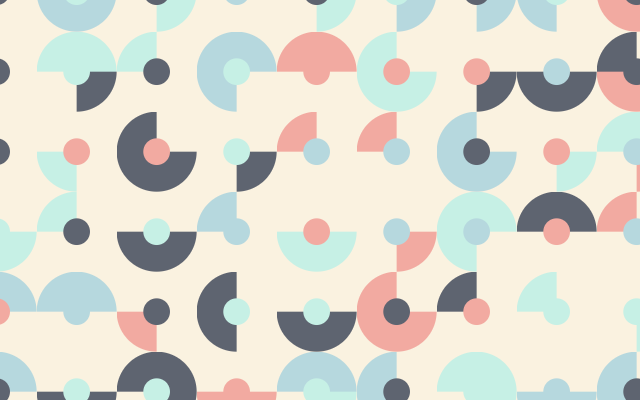
A WebGL 1 fragment shader for this pattern:

```glsl
precision highp float;

// A grid of pie-shaped discs on cream: each tile shows one to three quarters
// of a circle, sometimes a further quarter in a second colour, and a small dot.
// A hash per tile picks the quarters, their rotation and the colours.

uniform vec2 u_resolution;

const float ROWS = 5.0;                       // tiles over the canvas height
const vec2 GRID_ORIGIN = vec2(-0.042, 0.104); // centre of the first tile
const float DISC_RADIUS = 0.5;
const float DOT_RADIUS = 0.1667;

const vec3 CREAM = vec3(0.980, 0.949, 0.878);
const vec3 SLATE = vec3(0.370, 0.392, 0.440);
const vec3 CORAL = vec3(0.950, 0.667, 0.630);
const vec3 BLUE  = vec3(0.714, 0.847, 0.871);
const vec3 MINT  = vec3(0.776, 0.941, 0.898);

// Sineless hash of a tile; the salt gives independent values
float hash(vec2 tile, float salt) {
  vec3 p = fract(vec3(tile.xyx + salt * 17.0 + 3.0) * vec3(0.1031, 0.1030, 0.0973));
  p += dot(p, p.yzx + 33.33);
  return fract((p.x + p.y) * p.z);
}

// Coverage of the inside (negative side) of a signed distance
float coverage(float dist, float pixel) {
  return clamp(0.5 - dist / pixel, 0.0, 1.0);
}

vec3 palette(float index) {
  if (index < 0.5) return SLATE;
  if (index < 1.5) return CORAL;
  if (index < 2.5) return BLUE;
  return MINT;
}

// Random palette index, slightly favouring slate
float pickInk(float h) {
  return max(floor(h * 4.3 - 0.3), 0.0);
}

// First quarter of the shape, counted anticlockwise from the upper right
float pickStart(float count, float h) {
  if (count < 1.5) return 1.0 + floor(h * 3.0);
  if (count < 2.5) return h < 0.4 ? 0.0 : (h < 0.85 ? 2.0 : 1.0);
  return h < 0.55 ? 1.0 : (h < 0.85 ? 0.0 : 3.0);
}

// Soft mask of one quadrant; neighbouring masks sum to one along their edge
float quadrantMask(vec2 p, float quadrant, float pixel) {
  float sx = abs(quadrant - 1.5) > 1.0 ? 1.0 : -1.0;
  float sy = quadrant < 1.5 ? 1.0 : -1.0;
  return coverage(-p.x * sx, pixel) * coverage(-p.y * sy, pixel);
}

// Quarters of the disc over the background
vec3 drawQuarters(vec2 p, vec2 tile, float pixel) {
  float h = hash(tile, 1.0);
  float count = h < 0.25 ? 1.0 : (h < 0.75 ? 2.0 : 3.0);
  float start = pickStart(count, hash(tile, 2.0));
  float ink = pickInk(hash(tile, 3.0));
  float secondInk = mod(ink + 1.0 + floor(hash(tile, 4.0) * 3.0), 4.0);
  // Only half discs may carry the extra quarter, just before their start
  bool hasSecond = count == 2.0 && hash(tile, 5.0) < 0.38;

  float disc = coverage(length(p) - DISC_RADIUS, pixel);
  vec3 color = CREAM;
  for (int i = 0; i < 4; i++) {
    float quadrant = float(i);
    float order = mod(quadrant - start + 4.0, 4.0);
    float mask = disc * quadrantMask(p, quadrant, pixel);
    if (order < count - 0.5) {
      color += mask * (palette(ink) - CREAM);
    } else if (hasSecond && order > 2.5) {
      color += mask * (palette(secondInk) - CREAM);
    }
  }
  return color;
}

void main() {
  float pixel = ROWS / u_resolution.y;
  vec2 grid = gl_FragCoord.xy * pixel - GRID_ORIGIN + 0.5;
  vec2 tile = floor(grid);
  vec2 p = fract(grid) - 0.5;

  vec3 color = drawQuarters(p, tile, pixel);

  // Centre dot
  vec3 dotColor = palette(pickInk(hash(tile, 6.0)));
  color = mix(color, dotColor, coverage(length(p) - DOT_RADIUS, pixel));

  gl_FragColor = vec4(color, 1.0);
}
```
